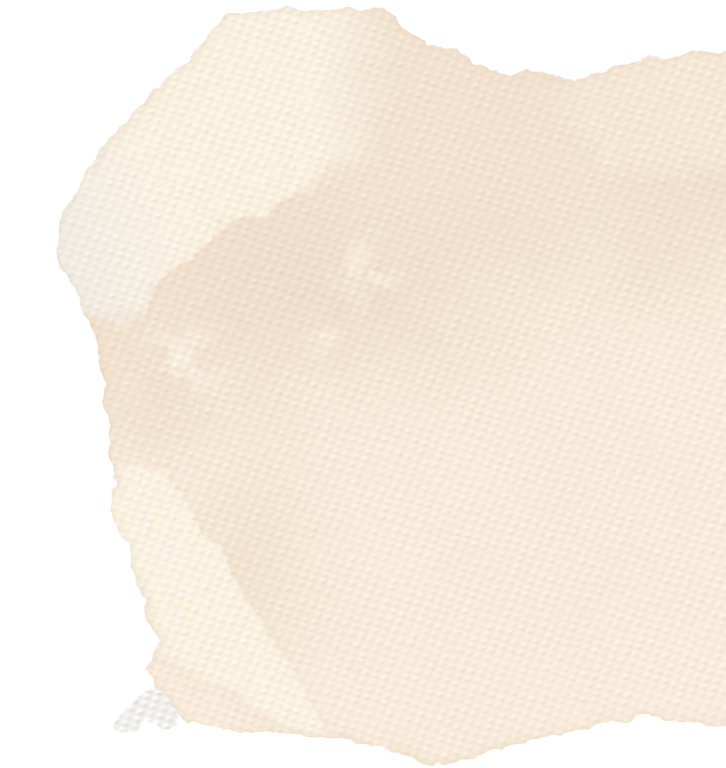
This texture is drawn by a Shadertoy shader. Its source:

```glsl
// Torn sheet of cream watercolour paper with layered washes and a woven grain

const vec3 BACKDROP = vec3(1.0);
const vec3 CREAM = vec3(0.979, 0.932, 0.868);
const vec3 TAN = vec3(0.940, 0.878, 0.802);
const vec3 PALE = vec3(0.982, 0.950, 0.892);
const vec3 GREY = vec3(0.930, 0.925, 0.908);
const vec3 RIM = vec3(0.890, 0.820, 0.735);
const float TEAR = 0.026;          // roughness of the torn outline
const float WEAVE_DEPTH = 0.036;   // strength of the raised grain
const vec2 WEAVE_PITCH = vec2(0.0125, 0.0105);
const float TAU = 6.2831853;

const int CORNERS = 22;
const vec2 OUTLINE[CORNERS] = vec2[CORNERS](
    vec2(0.99, 0.938), vec2(0.898, 0.935), vec2(0.723, 0.896), vec2(0.638, 0.911),
    vec2(0.553, 0.941), vec2(0.521, 0.98), vec2(0.449, 0.993), vec2(0.299, 0.982),
    vec2(0.195, 0.87), vec2(0.111, 0.779), vec2(0.069, 0.674), vec2(0.13, 0.551),
    vec2(0.146, 0.414), vec2(0.151, 0.329), vec2(0.206, 0.167), vec2(0.186, 0.125),
    vec2(0.241, 0.056), vec2(0.456, 0.034), vec2(0.579, 0.003), vec2(0.651, 0.021),
    vec2(0.807, 0.067), vec2(0.99, 0.057));

float hash(vec2 p) {
    return fract(sin(dot(p, vec2(127.1, 311.7))) * 43758.5453);
}

float noise(vec2 p) {
    vec2 i = floor(p), f = fract(p);
    f = f * f * (3.0 - 2.0 * f);
    return mix(mix(hash(i), hash(i + vec2(1, 0)), f.x),
               mix(hash(i + vec2(0, 1)), hash(i + vec2(1, 1)), f.x), f.y);
}

float fbm(vec2 p) {
    float sum = 0.0, amp = 0.5;
    for (int i = 0; i < 4; i++) {
        sum += amp * noise(p);
        p = mat2(1.6, 1.2, -1.2, 1.6) * p + 7.3;
        amp *= 0.5;
    }
    return sum / 0.9375;
}

// Signed distance to the sheet, negative inside
float sheetDistance(vec2 p) {
    float d = 1e3, side = 1.0;
    for (int i = 0, j = CORNERS - 1; i < CORNERS; j = i, i++) {
        vec2 a = OUTLINE[i], e = OUTLINE[j] - a, w = p - a;
        vec2 b = w - e * clamp(dot(w, e) / dot(e, e), 0.0, 1.0);
        d = min(d, dot(b, b));
        bvec3 c = bvec3(p.y >= a.y, p.y < OUTLINE[j].y, e.x * w.y > e.y * w.x);
        if (all(c) || !any(c)) side = -side;
    }
    return side * sqrt(d);
}

float weaveHeight(vec2 p) {
    p += 0.004 * (noise(p * 45.0) - 0.5);
    vec2 t = vec2(dot(p, vec2(0.92, -0.40)), dot(p, vec2(0.30, 0.95))) / WEAVE_PITCH;
    vec2 ridge = 0.5 + 0.5 * cos(TAU * t);
    return ridge.x * ridge.y * (0.4 + noise(p * 110.0));
}

float blot(vec2 p, vec2 centre, vec2 radius) {
    vec2 q = (p - centre) / radius;
    return exp(-dot(q, q));
}

// Upper left wash, positive inside
float upperWash(vec2 p) {
    float t = clamp((p.x - 0.18) / 0.3, 0.01, 1.2);
    float slope = 0.313 * pow(t, -0.6);
    return (p.y - 0.54 - 0.235 * pow(t, 0.4)) / sqrt(1.0 + slope * slope);
}

// Slanted strip at the lower left, positive inside
float lowerStrip(vec2 p) {
    float right = 0.86 * (0.225 + 0.6 * (0.385 - p.y) - p.x);
    float top = 0.412 - 0.3 * (p.x - 0.13) - p.y;
    float bottom = 0.86 * (p.y - 0.2 + 0.6 * (p.x - 0.12));
    return min(right, min(top, bottom * 0.4));
}

void mainImage(out vec4 fragColor, in vec2 fragCoord) {
    vec2 p = fragCoord / iResolution.y;
    float px = 1.0 / iResolution.y;
    vec2 rough = vec2(fbm(p * 32.0), fbm(p * 32.0 + 19.0)) - 0.5;
    vec2 w = p + rough * 0.035;
    float cloud = fbm(p * 8.0 + 3.0);

    // Broad tan wash fading toward the lower right
    float fade = p.y - (0.43 + 0.26 * p.x) + 0.10 * (cloud - 0.5);
    float tan1 = 0.12 + 0.68 * smoothstep(-0.13, 0.09, fade);
    tan1 += 0.35 * blot(w, vec2(0.43, 0.64), vec2(0.20, 0.09));
    tan1 += 0.40 * blot(w, vec2(0.20, 0.46), vec2(0.09, 0.06));
    tan1 += 0.55 * blot(w, vec2(0.33, 0.26), vec2(0.085, 0.13));
    tan1 += 0.25 * (cloud - 0.5);

    // Lighter upper right corner with a darker fold below it
    float fold = w.y - 0.76 - 0.9 * max(0.80 - w.x, 0.0);
    tan1 -= 0.35 * smoothstep(-0.005, 0.035, fold) * smoothstep(0.68, 0.78, p.x);
    tan1 += 0.16 * exp(-abs(fold) * 55.0) * smoothstep(0.72, 0.9, p.x);
    vec3 paper = mix(CREAM, TAN, clamp(tan1, 0.0, 1.15));

    // Lifted pale blots
    float lift = blot(w, vec2(0.235, 0.52), vec2(0.055, 0.045))
               + blot(w, vec2(0.48, 0.645), vec2(0.035, 0.045))
               + 0.7 * blot(w, vec2(0.42, 0.558), vec2(0.02, 0.015));
    paper = mix(paper, PALE, 0.85 * lift * smoothstep(0.35, 0.65, fbm(p * 30.0 + 5.0)));

    // Pale washes with crisp drying edges
    float upper = upperWash(w);
    float upperMask = smoothstep(-0.002, mix(0.004, 0.05, smoothstep(0.33, 0.48, p.x)), upper);
    upperMask *= 1.0 - smoothstep(0.40, 0.53, w.x);
    float cool = 1.0 - smoothstep(0.08, 0.26, p.x + 0.5 * max(p.y - 0.66, 0.0));
    paper = mix(paper, mix(PALE, GREY, 0.65 * cool), 0.9 * upperMask);
    float strip = lowerStrip(w);
    paper = mix(paper, PALE, 0.9 * smoothstep(-0.002, 0.004, strip));
    float dry = exp(-abs(upper) * 220.0) * (1.0 - smoothstep(0.3, 0.46, p.x))
              + exp(-abs(strip) * 220.0);
    paper -= 0.014 * dry * vec3(0.7, 1.0, 1.3);

    // Raised weave lit from the upper left
    float relief = weaveHeight(p) - weaveHeight(p + vec2(-0.002, 0.0035));
    paper += WEAVE_DEPTH * relief * vec3(0.75, 0.95, 1.1);
    paper += 0.012 * (noise(p * 300.0) - 0.5);

    // Loose grey scrap beneath the sheet
    vec2 s = mat2(0.9, -0.43, 0.43, 0.9) * (w - vec2(0.195, 0.072));
    float scrap = (length(s / vec2(0.046, 0.021)) - 1.0) * 0.021;
    vec3 color = mix(BACKDROP, GREY + 0.08 * relief, 0.8 * smoothstep(px, -px, scrap));

    // Torn outline and stained rim
    float d = sheetDistance(p + rough * TEAR);
    float stain = exp(-max(-d, 0.0) * 190.0) * (0.25 + 0.7 * noise(p * 26.0));
    paper = mix(paper, RIM, 0.65 * stain);
    color = mix(color, paper, smoothstep(px, -px, d));
    fragColor = vec4(clamp(color, 0.0, 1.0), 1.0);
}
```
